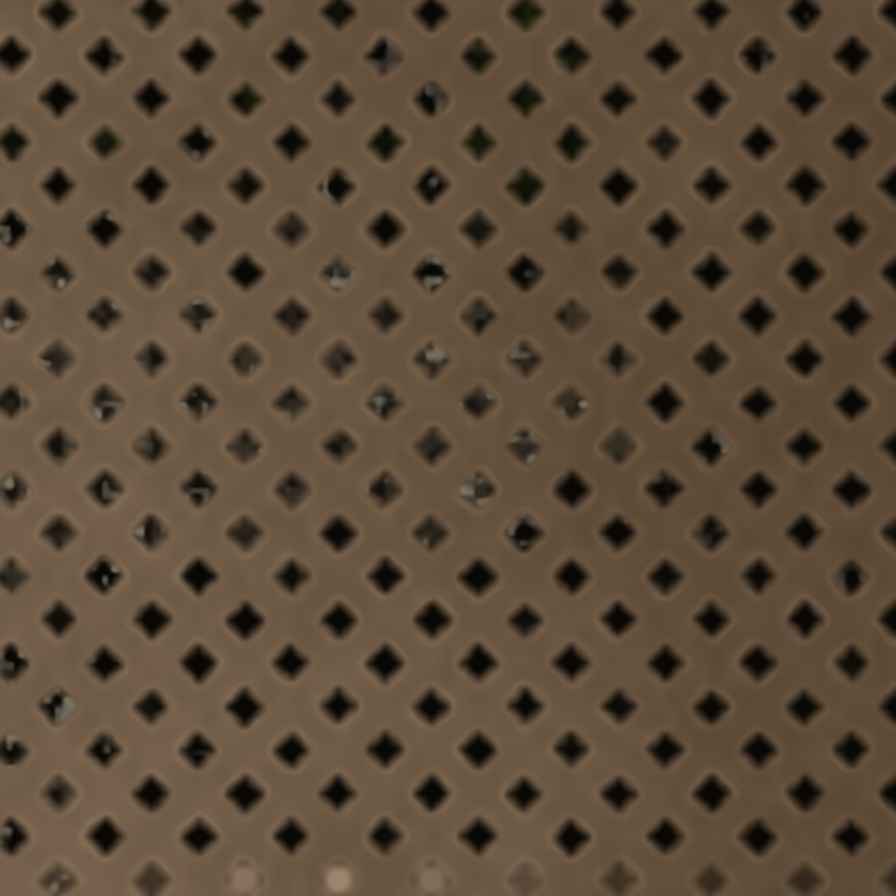
Write a Shadertoy shader that draws this texture.

```glsl
const vec2 REPEATS = vec2(9.6, 10.32);       // hole pairs across and down
const vec2 FIRST_HOLE = vec2(0.065, 0.0135); // from the upper left corner
const float HOLE_RADIUS = 0.0198;            // centre to diamond tip
const float CORNER_ROUNDING = 0.005;
const float EDGE_SOFTNESS = 0.0078;
const float RIM_WIDTH = 0.004;
const float CHIP_SCALE = 85.0;
const vec3 PLATE_LIGHT = vec3(0.450, 0.372, 0.290);
const vec3 PLATE_DARK = vec3(0.340, 0.272, 0.198);
const vec3 HOLE_BLACK = vec3(0.035, 0.028, 0.014);
const vec3 HOLE_GREEN = vec3(0.095, 0.115, 0.035);
const vec3 DUST = vec3(0.25, 0.215, 0.165);
const vec3 CHIP = vec3(0.60, 0.56, 0.49);
const vec3 PALE_PLUG = vec3(0.62, 0.52, 0.43);

float hash(vec2 p) {
    vec3 q = fract(p.xyx * vec3(0.1031, 0.1030, 0.0973));
    q += dot(q, q.yzx + 33.33);
    return fract((q.x + q.y) * q.z);
}

float noise(vec2 p) {
    vec2 i = floor(p), f = fract(p);
    f = f * f * (3.0 - 2.0 * f);
    return mix(mix(hash(i), hash(i + vec2(1, 0)), f.x),
               mix(hash(i + vec2(0, 1)), hash(i + vec2(1, 1)), f.x), f.y);
}

float fbm(vec2 p) {
    float sum = 0.0, gain = 0.5;
    for (int i = 0; i < 4; i++) {
        sum += gain * noise(p);
        p = p * 2.03 + 17.1;
        gain *= 0.5;
    }
    return sum;
}

float bump(float x, float centre, float width) {
    float t = (x - centre) / width;
    return exp(-t * t);
}

// One below the near value, fading to zero at the far value
float fade(float near, float far, float x) {
    return 1.0 - smoothstep(near, far, x);
}

// Signed distance to a diamond with rounded corners
float roundedDiamond(vec2 p, float radius) {
    float inner = radius - CORNER_ROUNDING * 1.2;
    p = abs(p);
    float along = clamp((p.x - p.y + inner) / (2.0 * inner), 0.0, 1.0);
    float side = sign(p.x + p.y - inner);
    return side * length(p - inner * vec2(along, 1.0 - along)) - CORNER_ROUNDING * 0.72;
}

vec3 plateColour(vec2 p) {
    float light = 0.95 - 0.8 * p.x + 0.22 * (p.y - 0.5);
    light += 0.6 * (fbm(p * 5.0 + 3.0) - 0.47);
    light += 0.25 * (noise(p * vec2(60.0, 45.0)) - 0.5);
    return mix(PLATE_DARK, PLATE_LIGHT, clamp(light, -0.15, 1.1));
}

void mainImage(out vec4 fragColor, in vec2 fragCoord) {
    vec2 p = fragCoord / iResolution.xy;
    p.y = 1.0 - p.y;

    // Nearest hole of the staggered grid, found along its diagonals
    vec2 grid = (p - FIRST_HOLE) * REPEATS;
    vec2 id = round(vec2(grid.x + grid.y, grid.x - grid.y));
    vec2 centre = 0.5 * vec2(id.x + id.y, id.x - id.y) / REPEATS + FIRST_HOLE;
    vec2 seed = id + 50.0;
    float random = hash(seed);
    float randomB = hash(seed + 71.0);
    vec2 jitter = (vec2(randomB, hash(seed + 113.0)) - 0.5) * 0.002;
    vec2 local = p - centre - jitter;

    // Wear gathers in a middle band and down the left side
    float band = bump(centre.y, 0.43, 0.2) * fade(0.5, 0.9, centre.x);
    float leftSide = fade(0.0, 0.2, centre.x) * smoothstep(0.2, 0.5, centre.y);
    float wear = clamp(0.15 + 0.7 * band + 0.4 * leftSide, 0.0, 1.0);
    float dusty = smoothstep(0.0, 0.4, wear - random * 0.75);
    float chipped = smoothstep(0.0, 0.3, wear - randomB * 0.95);

    // Hole with soft, slightly uneven edges
    float wobble = (noise(p * 90.0) - 0.5) * 0.003;
    float dist = roundedDiamond(local, HOLE_RADIUS * mix(0.94, 1.06, random)) + wobble;
    float softness = max(EDGE_SOFTNESS, 1.0 / iResolution.y);
    float hole = fade(-softness, softness, dist);

    // Plate with a faint paler lip around each hole
    vec3 colour = plateColour(p);
    float lipLight = noise(p * 50.0 + 9.0);
    colour += vec3(0.055, 0.046, 0.034) * lipLight * bump(dist, 0.0085, RIM_WIDTH);

    // Hole floor: black, green tinged near the top, dusty where worn
    float green = fade(0.15, 0.3, centre.y) * smoothstep(0.55, 0.8, randomB)
                * fade(0.7, 0.85, centre.x);
    vec3 holeFloor = mix(HOLE_BLACK, HOLE_GREEN, green * noise(p * 90.0));
    float mottling = smoothstep(0.15, 0.9, noise(p * 80.0 + 31.0));
    holeFloor = mix(holeFloor, DUST, dusty * (0.2 + 0.6 * mottling));

    // A few holes along the bottom are plugged
    float bottomRow = step(0.965, centre.y);
    float plug = bottomRow * bump(centre.x, 0.37, 0.19) * step(0.2, centre.x);
    float plugShape = fade(0.008, 0.024, length(local));
    holeFloor = mix(holeFloor, plateColour(p) * 0.85, bottomRow * 0.6);
    colour = mix(colour, holeFloor, hole);
    colour = mix(colour, PALE_PLUG, plug * plugShape);

    // Bright chips caught in worn holes and on their lips
    float grain = smoothstep(0.5, 1.0, noise(p * CHIP_SCALE + random * 40.0));
    float reach = fade(-0.002, 0.008, dist);
    colour = mix(colour, CHIP, 0.75 * grain * reach * chipped);

    fragColor = vec4(clamp(colour, 0.0, 1.0), 1.0);
}
```
